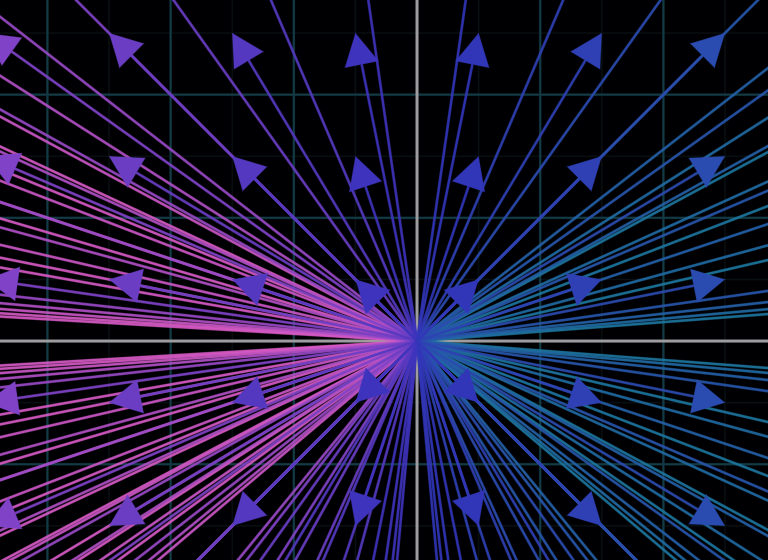
Reproduce this background procedurally as a Shadertoy shader.

```glsl
// A radial field of arrows fanning out from one origin over a faint grid.
// Each arrow ends at a half-integer lattice point; far columns are drawn first,
// and the column sets the hue, from pink on the left to teal on the right.

const vec2 ORIGIN = vec2(0.543, 0.391);   // fraction of the canvas
const float CELL = 0.22;                  // grid cell, in canvas heights
const float SHAFT_HALF_WIDTH = 0.0108;    // lengths below are in cells
const float HEAD_LENGTH = 0.26;
const float HEAD_HALF_WIDTH = 0.14;
const float LEFT_COLUMNS = 9.0;
const float RIGHT_COLUMNS = 7.0;
const float LOWEST_ROW = -5.5;
const float HIGHEST_ROW = 3.5;

const vec3 BACKGROUND = vec3(0.0, 0.0, 0.008);
const vec3 MINOR_GRID = vec3(0.035, 0.06, 0.07);
const vec3 MAJOR_GRID = vec3(0.07, 0.23, 0.27);
const vec3 AXIS = vec3(0.62, 0.61, 0.62);
const vec3 BLUE = vec3(0.20, 0.19, 0.73);
const vec3 VIOLET = vec3(0.50, 0.26, 0.78);
const vec3 PINK = vec3(0.84, 0.35, 0.77);
const vec3 TEAL = vec3(0.11, 0.46, 0.62);

float coverage(float dist, float pixel) {
    return 1.0 - smoothstep(-0.8 * pixel, 0.8 * pixel, dist);
}

// Distance to the nearest line of a square grid
float gridDistance(vec2 p, float spacing) {
    vec2 toLine = abs(p - spacing * round(p / spacing));
    return min(toLine.x, toLine.y);
}

float segmentDistance(vec2 p, vec2 dir, float len) {
    return length(p - dir * clamp(dot(p, dir), 0.0, len));
}

// Triangle whose apex is at tip and points along dir
float headDistance(vec2 p, vec2 tip, vec2 dir) {
    vec2 back = tip - p;
    float along = dot(back, dir);
    float across = abs(back.x * dir.y - back.y * dir.x);
    vec2 sideNormal = normalize(vec2(-HEAD_HALF_WIDTH, HEAD_LENGTH));
    return max(along - HEAD_LENGTH, dot(vec2(along, across), sideNormal));
}

vec3 columnColor(float x) {
    vec3 left = mix(BLUE, VIOLET, clamp(-x / 3.5, 0.0, 1.0));
    left = mix(left, PINK, clamp((-x - 3.5) / 3.5, 0.0, 1.0));
    return mix(left, TEAL, clamp(x / 6.5, 0.0, 1.0));
}

vec3 drawGrid(vec2 p, float pixel) {
    vec3 color = BACKGROUND;
    color = mix(color, MINOR_GRID, coverage(gridDistance(p, 0.5) - 0.006, pixel));
    color = mix(color, MAJOR_GRID, coverage(gridDistance(p, 1.0) - 0.009, pixel));
    float axisDistance = min(abs(p.x), abs(p.y)) - 0.012;
    return mix(color, AXIS, coverage(axisDistance, pixel));
}

vec3 drawArrow(vec3 color, vec2 p, vec2 tip, float pixel) {
    float len = length(tip);
    vec2 dir = tip / len;
    float shaft = segmentDistance(p, dir, len - HEAD_LENGTH) - SHAFT_HALF_WIDTH;
    float head = headDistance(p, tip, dir);
    float ink = max(0.92 * coverage(shaft, pixel), coverage(head, pixel));
    return mix(color, columnColor(tip.x), ink);
}

void mainImage(out vec4 fragColor, in vec2 fragCoord) {
    vec2 p = (fragCoord - ORIGIN * iResolution.xy) / (iResolution.y * CELL);
    float pixel = 1.0 / (iResolution.y * CELL);
    vec3 color = drawGrid(p, pixel);

    // Outer columns first, so that the inner arrows lie on top
    for (float x = LEFT_COLUMNS - 0.5; x > 0.0; x -= 1.0) {
        for (float y = LOWEST_ROW; y <= HIGHEST_ROW; y += 1.0) {
            color = drawArrow(color, p, vec2(-x, y), pixel);
            if (x < RIGHT_COLUMNS) color = drawArrow(color, p, vec2(x, y), pixel);
        }
    }
    fragColor = vec4(color, 1.0);
}
```
